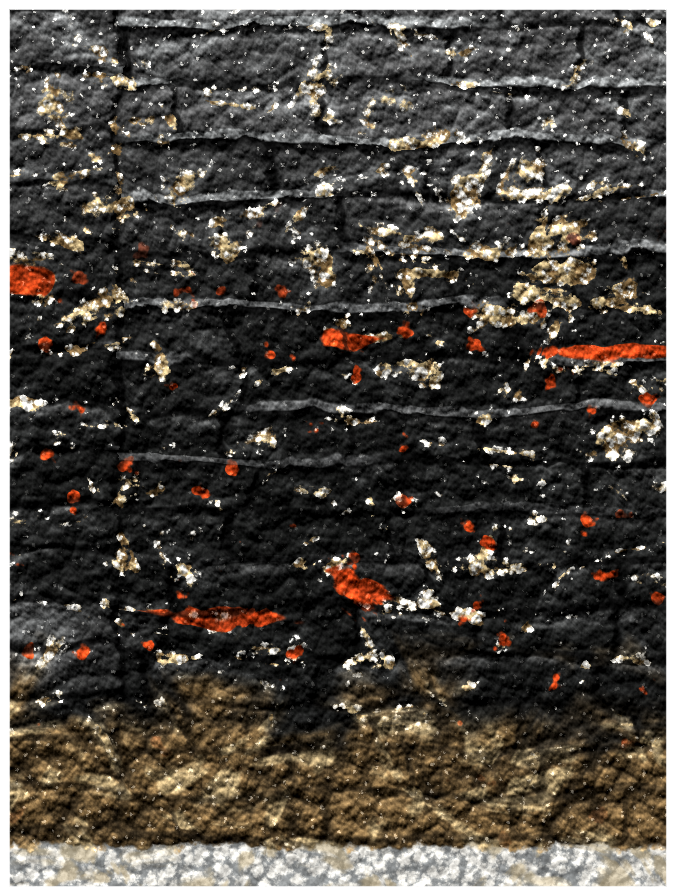
This texture is drawn by a Shadertoy shader. Its source:

```glsl
#define COURSES 14.9       // brick courses per canvas height at the top
#define COURSE_SHRINK 2.92 // extra courses gained toward the bottom
#define FIRST_JOINT 0.026
#define BRICK_WIDTH 0.168
#define JOINT_WIDTH 0.0045
#define QUOIN_EDGE 0.132   // right edge of the offset end blocks
#define GROUND_TOP 0.945
#define DIRT_TOP 0.785
#define WEAR 0.31
#define RELIEF 3.6
#define MARGIN 0.011

const vec3 SOOT  = vec3(0.065, 0.067, 0.065);
const vec3 SLATE = vec3(0.28, 0.28, 0.28);
const vec3 ASH   = vec3(0.53, 0.54, 0.54);
const vec3 EARTH = vec3(0.47, 0.37, 0.23);
const vec3 SAND  = vec3(0.75, 0.66, 0.48);
const vec3 LIME  = vec3(0.93, 0.92, 0.89);
const vec3 CLAY  = vec3(0.76, 0.25, 0.09);

vec2 hash2(vec2 p) {
    p = vec2(dot(p, vec2(127.1, 311.7)), dot(p, vec2(269.5, 183.3)));
    return fract(sin(p) * 43758.55);
}

// Distance to the nearest scattered cell point
float cells(vec2 p) {
    vec2 base = floor(p), f = p - base;
    float nearest = 4.0;
    for (int y = -1; y <= 1; y++)
    for (int x = -1; x <= 1; x++) {
        vec2 cell = vec2(x, y);
        vec2 d = cell + hash2(base + cell) - f;
        nearest = min(nearest, dot(d, d));
    }
    return sqrt(nearest);
}

float layers(vec2 p) {
    float sum = 0.0, weight = 0.533;
    for (int i = 0; i < 4; i++) {
        sum += weight * cells(p);
        p = mat2(1.62, 1.22, -1.22, 1.62) * p + 7.3;
        weight *= 0.5;
    }
    return sum;
}

float spot(vec2 p, vec2 center, vec2 radius) {
    vec2 d = (p - center) / radius;
    return exp(-dot(d, d));
}

// Edge distance, signed offset from the bed joint, random tone, course
vec4 bricks(vec2 p) {
    float t = p.y - FIRST_JOINT;
    float course = COURSES * t + COURSE_SHRINK * t * t;
    float height = 1.0 / (COURSES + 2.0 * COURSE_SHRINK * t);
    bool quoin = p.x < QUOIN_EDGE;
    if (quoin) course += 0.22;
    float row = floor(course), v = course - row;
    float u = p.x / BRICK_WIDTH + 0.5 * mod(row, 2.0) + 0.35 * hash2(vec2(row, 3.0)).x;
    u += 0.16 * sin(u * 2.1 + row * 2.7);
    float side = (0.5 - abs(fract(u) - 0.5)) * BRICK_WIDTH;
    if (quoin) side = 1.0;
    side = min(side, abs(p.x - QUOIN_EDGE));
    float bed = (0.5 - abs(v - 0.5)) * height;
    vec2 corner = max(0.011 - vec2(side, bed), 0.0);
    float edge = min(min(side, bed), 0.011 - length(corner));
    float tone = hash2(vec2(quoin ? -5.0 : floor(u), row)).y;
    return vec4(edge, (v - step(0.5, v)) * height, tone, floor(course + 0.5));
}

void mainImage(out vec4 fragColor, in vec2 fragCoord) {
    // Height units, measured downward from the top left
    vec2 p = vec2(fragCoord.x, iResolution.y - fragCoord.y) / iResolution.y;
    float aspect = iResolution.x / iResolution.y;
    vec2 sway = 0.0035 * vec2(sin(p.y * 47.0 + 3.0 * sin(p.x * 21.0)),
                              sin(p.x * 17.0 + 2.0 * sin(p.y * 31.0)));
    float grain = layers(p * 36.0);
    float bump = layers((p - vec2(0.001, 0.0035)) * 36.0) - grain;
    float broad = layers(p * 6.0 + sway * 60.0 + 4.0);
    float flake = layers(p * vec2(14.0, 19.0) + sway * 90.0 + 11.0);
    float speck = layers(p * 64.0 + 23.0);

    vec4 b = bricks(p + sway + 0.02 * (vec2(grain, flake) - 0.43));
    float joint = 1.0 - smoothstep(JOINT_WIDTH * 0.4, JOINT_WIDTH * 1.5, b.x);

    // Sooted brick, paler toward the top and at the lower left
    float pale = exp(-pow(p.y / 0.25, 2.0)) + 0.55 * spot(p, vec2(0.04, 0.72), vec2(0.10, 0.06));
    vec3 color = mix(SOOT, SLATE, clamp(pale * (0.75 + 0.5 * b.z) + 0.10 * b.z, 0.0, 1.0));
    float bloom = smoothstep(0.46, 0.24, flake + 0.4 * (broad - 0.43));
    color = mix(color, ASH, bloom * (0.13 + 0.42 * pale));
    float upper = smoothstep(0.002, 0.007, b.y) * smoothstep(0.022, 0.008, b.y);
    color += 0.13 * upper * smoothstep(0.5, 0.3, broad);
    color *= 1.0 - 0.72 * joint;

    // Projecting mortar ledges with shadows beneath
    float run = smoothstep(0.35, 0.55, 0.5 + 0.5 * sin(p.x * 7.0 + b.w * 2.4) + 0.25 * pale);
    float ledge = run * smoothstep(0.72, 0.36, p.y) * smoothstep(0.09, 0.16, p.x);
    color *= 1.0 - 0.75 * ledge * smoothstep(0.013, 0.005, abs(b.y - 0.004));
    color = mix(color, mix(SLATE, ASH, 0.35 + 0.6 * pale),
                ledge * smoothstep(0.006, 0.003, abs(b.y + 0.002)));

    // Flaked paint exposing mortar, lime and clay
    float zone = 0.09 * spot(p, vec2(0.64, 0.30), vec2(0.16, 0.14))
               + 0.06 * spot(p, vec2(0.40, 0.25), vec2(0.20, 0.13))
               + 0.07 * spot(p, vec2(0.08, 0.25), vec2(0.08, 0.20))
               + 0.08 * spot(p, vec2(0.70, 0.49), vec2(0.10, 0.04))
               + 0.06 * spot(p, vec2(0.42, 0.68), vec2(0.22, 0.08));
    float bare = WEAR - 0.055 + zone + 0.045 * smoothstep(0.014, 0.002, b.x);
    float worn = smoothstep(0.025, -0.025, 0.7 * flake + 0.3 * speck - bare);
    vec3 plaster = mix(EARTH, SAND, smoothstep(0.52, 0.35, grain));
    plaster = mix(plaster, LIME, smoothstep(0.43, 0.27, speck + 0.3 * (broad - 0.4)));
    color = mix(color, plaster, worn * 0.92);
    float fired = spot(p, vec2(0.398, 0.658), vec2(0.034, 0.027))
                + spot(p, vec2(0.275, 0.689), vec2(0.105, 0.014))
                + spot(p, vec2(0.025, 0.315), vec2(0.034, 0.017))
                + spot(p, vec2(0.68, 0.393), vec2(0.09, 0.011))
                + spot(p, vec2(0.38, 0.385), vec2(0.035, 0.018)) * 0.8;
    float chip = smoothstep(0.215, 0.175, layers(p * 13.0 + 41.0)) * smoothstep(0.2, 0.4, p.y);
    fired = max(chip, smoothstep(0.48, 0.62, fired + 1.5 * (0.43 - flake)));
    color = mix(color, CLAY * (0.65 + 0.8 * (0.7 - grain)), fired * (1.0 - 0.6 * joint));

    // Earthy splash band at the foot of the wall
    float dirt = smoothstep(-0.035, 0.055, p.y - DIRT_TOP + 0.22 * (0.43 - broad));
    vec3 soil = mix(EARTH * 0.4, EARTH, smoothstep(0.58, 0.28, broad * 0.5 + grain * 0.5));
    soil = mix(soil, SAND, 0.75 * smoothstep(0.40, 0.25, flake));
    color = mix(color, soil * (1.0 - 0.42 * joint), dirt * 0.9);
    color = color * (1.0 + RELIEF * bump) + 0.35 * bump;
    color += 0.5 * LIME * smoothstep(0.25, 0.17, speck) * (0.3 + pale + dirt * 0.4);

    // Pebbled ground
    float ground = smoothstep(-0.003, 0.003, p.y - GROUND_TOP + 0.025 * (grain - 0.43));
    vec3 gravel = mix(ASH, LIME, smoothstep(0.58, 0.3, speck)) * (1.0 + 1.6 * bump);
    gravel = mix(gravel, SAND, 0.5 * smoothstep(0.4, 0.25, flake));
    color = mix(color, gravel, ground);

    // White margin
    vec2 inset = min(p, vec2(aspect, 1.0) - p);
    float inside = smoothstep(-0.001, 0.001, min(inset.x, inset.y) - MARGIN);
    fragColor = vec4(mix(vec3(1.0), clamp(color, 0.0, 1.0), inside), 1.0);
}
```
